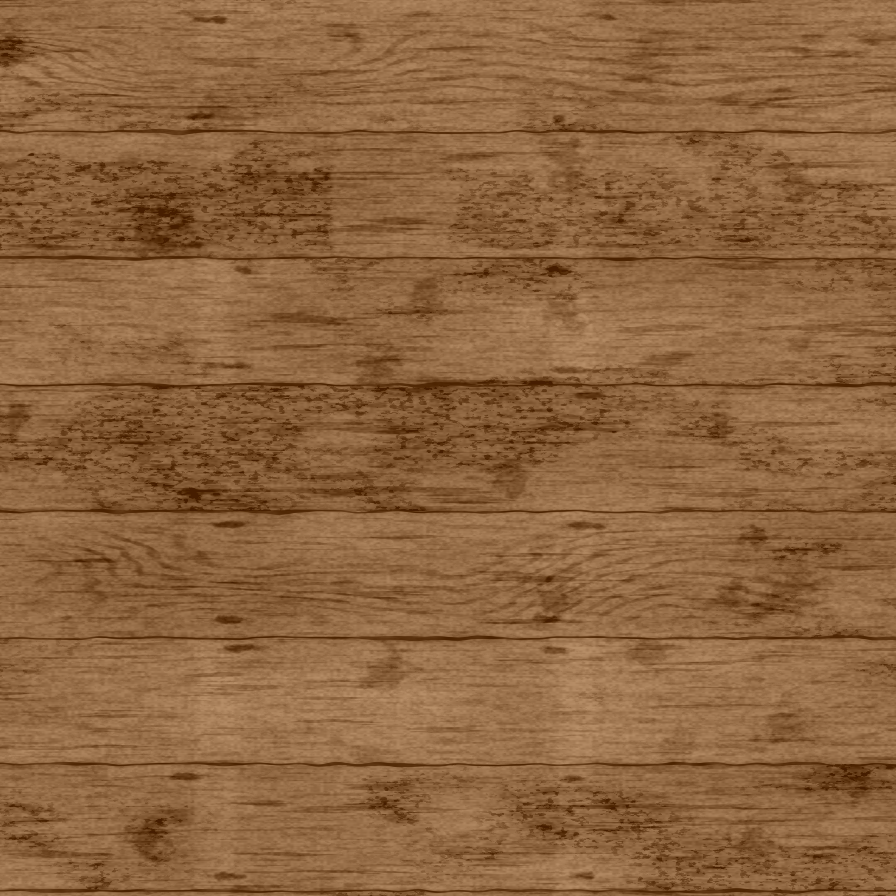
A Shadertoy shader for this texture:

```glsl
const float TAU = 6.2831853;
const float BOARD_HEIGHT = 0.1412;
const float FIRST_EDGE = 0.006;
const vec3 DARK_WOOD = vec3(0.34, 0.18, 0.04);
const vec3 PALE_WOOD = vec3(0.67, 0.51, 0.36);
// Character of each board, from the top down
const float WEAR[8] = float[8](0.1, 0.4, 0.72, 1.05, 0.1, 0.3, 1.05, 0.5);
const float RINGS[8] = float[8](0.9, 0.15, 0.25, 0.2, 1.0, 0.25, 0.3, 0.2);

float hash(vec2 p) {
    vec3 q = fract(vec3(p.xyx) * 0.1031);
    q += dot(q, q.yzx + 33.33);
    return fract((q.x + q.y) * q.z);
}

float noise(vec2 p) {
    vec2 cell = floor(p), f = fract(p);
    f = f * f * (3.0 - 2.0 * f);
    float low = mix(hash(cell), hash(cell + vec2(1, 0)), f.x);
    float high = mix(hash(cell + vec2(0, 1)), hash(cell + vec2(1, 1)), f.x);
    return mix(low, high, f.y);
}

float fbm(vec2 p) {
    float sum = 0.0, gain = 0.533;
    for (int i = 0; i < 4; i++) {
        sum += gain * noise(p);
        p = p * 2.03 + 17.3;
        gain *= 0.5;
    }
    return sum;
}

// Soft blot with a ragged rim
float blot(vec2 offset, vec2 radius, float ragged) {
    return smoothstep(1.1, 0.3, length(offset / radius) + ragged);
}

// Thin broken contours of a stretched noise field
float growthRings(vec2 p, float v, float seed) {
    float field = v * 7.0 + 9.0 * noise(vec2(p.x * 4.0 + seed, v * 2.4));
    field += 1.3 * fbm(p * vec2(14.0, 70.0) + seed);
    float line = smoothstep(0.1, 1.0, sin(TAU * field));
    return line * (0.3 + 1.2 * noise(p * vec2(70.0, 160.0)));
}

// Weathered film between two ends, below a ragged upper rim
float film(vec2 p, float v, float left, float right, float rim) {
    float rough = fbm(p * vec2(18.0, 30.0)) - 0.5;
    float top = smoothstep(0.0, 0.04, v - rim + 0.6 * rough);
    float bottom = smoothstep(0.95, 0.88, v + 0.15 * rough);
    float start = smoothstep(left - 0.004, left + 0.004, p.x + 0.1 * rough);
    return top * bottom * start * smoothstep(right + 0.004, right - 0.004, p.x + 0.01 * rough);
}

// Knots scattered over a board (x) and nail slots in two columns (y)
vec2 blemishes(vec2 p, float v, float id, float ragged) {
    vec2 mask = vec2(0.0);
    for (int i = 0; i < 4; i++) {
        vec2 key = vec2(id * 7.0 + 3.0, float(i) * 5.0 + 11.0);
        float a = hash(key), b = hash(key + 31.0), size = hash(key + 57.0);
        vec2 toKnot = vec2(p.x - a, (v - 0.12 - 0.76 * b) * BOARD_HEIGHT);
        float knot = blot(toKnot, mix(vec2(0.016, 0.018), vec2(0.036, 0.034), size), ragged);
        mask.x = max(mask.x, knot * (0.45 + 0.55 * hash(key + 73.0)));
        float nailX = 0.24 + 0.4 * float(i / 2) + 0.07 * (b - 0.5);
        float nailY = (i % 2 == 0 ? 0.09 : 0.88) + 0.06 * (size - 0.5);
        vec2 toNail = vec2(p.x - nailX, (v - nailY) * BOARD_HEIGHT);
        float nail = blot(toNail, vec2(mix(0.01, 0.03, a), 0.0052), 0.6 * ragged);
        mask.y = max(mask.y, nail * step(0.25, hash(key + 37.0)));
    }
    return mask;
}

void mainImage(out vec4 fragColor, in vec2 fragCoord) {
    vec2 p = fragCoord / iResolution.xy;
    p.y = 1.0 - p.y;
    float pixel = 1.0 / iResolution.y;
    float row = (p.y - FIRST_EDGE) / BOARD_HEIGHT;
    float id = max(floor(row), 0.0);
    float v = row - id;
    int board = int(id);
    vec2 q = p + vec2(id * 3.7, id * 1.9);
    // Grain and broad shading
    float tone = 0.82 + 0.3 * (fbm(q * vec2(13.0, 200.0)) - 0.5);
    tone += 0.26 * (noise(q * vec2(270.0, 480.0)) - 0.5);
    tone -= 0.2 * smoothstep(0.62, 0.9, noise(q * vec2(32.0, 380.0) + 71.0));
    tone += 0.42 * (fbm(q * vec2(4.0, 11.0)) - 0.5) + 0.08 * (hash(vec2(id, 5.0)) - 0.5);
    float ringFade = smoothstep(0.3, 0.65, noise(q * vec2(4.0, 14.0)));
    ringFade *= smoothstep(0.5, 0.2, abs(v - 0.5));
    tone -= 0.3 * RINGS[board] * ringFade * growthRings(p, v, id * 13.0);
    // Pale cross bands along the nail columns
    float column = abs(fract((p.x - 0.24) / 0.4 + 0.5) - 0.5) * 0.4;
    float band = smoothstep(0.028, 0.015, column + 0.012 * (noise(q * 30.0) - 0.5));
    tone += 0.11 * band * hash(vec2(id, 61.0));
    // Worn patches, finely pitted along the grain
    float worn = smoothstep(-0.03, 0.15, fbm(q * vec2(6.0, 16.0)) - 0.71 + 0.28 * WEAR[board]);
    if (board == 1) {
        worn = max(worn, film(p, v, -0.2, 0.37, 0.2));
        worn = max(worn, 0.8 * film(p, v, 0.52, 1.1, 0.38));
    }
    float pits = smoothstep(0.54, 0.7, fbm(q * vec2(140.0, 330.0)));
    float flakes = smoothstep(0.52, 0.72, fbm(q * vec2(42.0, 170.0) + 9.0));
    tone -= worn * (0.13 + 0.34 * pits + 0.27 * flakes) + 0.1 * pits;
    // Long cracks, knots and nail slots
    float crack = smoothstep(0.66, 0.76, fbm(q * vec2(8.0, 150.0) + 43.0));
    float ragged = 2.1 * (fbm(q * vec2(85.0, 150.0)) - 0.5);
    vec2 marks = blemishes(p, v, id, ragged);
    tone -= 0.32 * crack + 0.38 * marks.x + 0.62 * marks.y;
    // Uneven dark joints with a soft shadow
    float edge = max(floor(row + 0.5), 1.0);
    float waver = fbm(vec2(p.x * 16.0, edge * 9.0)) - 0.5;
    float joint = abs(row - edge + 0.02 * (noise(vec2(p.x * 45.0, edge)) - 0.5)) * BOARD_HEIGHT;
    float width = 0.0009 + 0.005 * max(waver, 0.0);
    float gap = 1.0 - smoothstep(width - pixel * 0.6, width + pixel * 0.6, joint);
    gap *= 0.6 + 0.4 * noise(vec2(p.x * 60.0, edge * 5.0));
    tone -= 0.2 * smoothstep(0.006 + 0.016 * waver, 0.0, joint);
    tone = mix(tone, -0.16, gap);
    fragColor = vec4(mix(DARK_WOOD, PALE_WOOD, clamp(tone, -0.2, 1.15)), 1.0);
}
```
